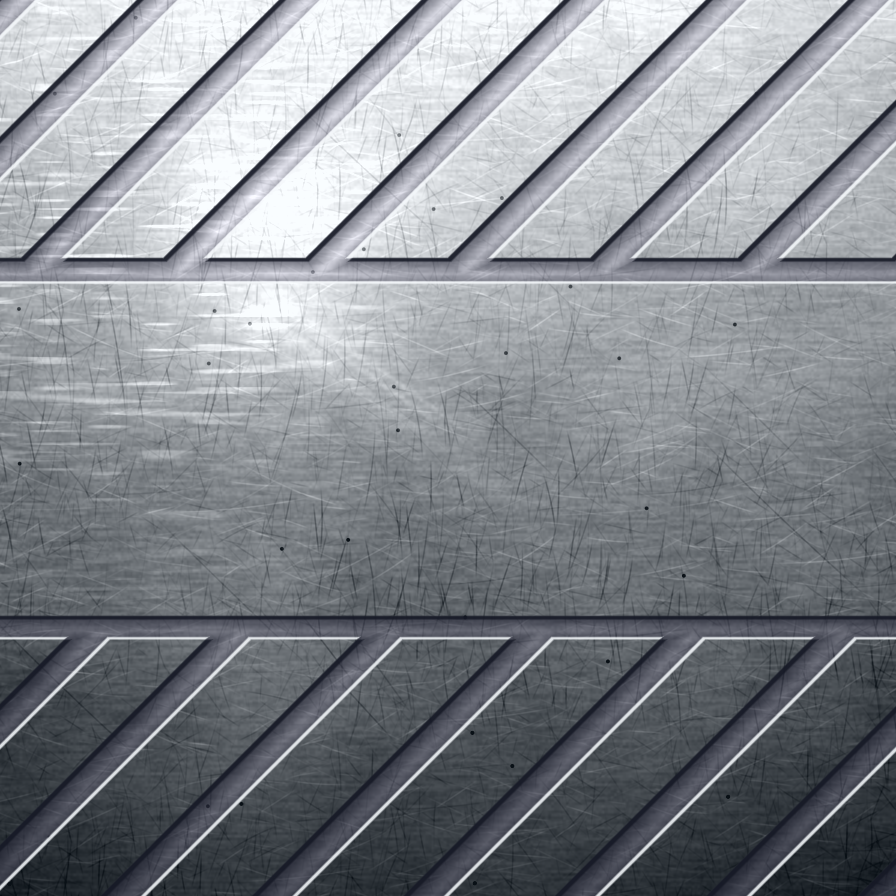
Write a three.js fragment shader that draws this texture.

```glsl
// Scratched brushed steel: a wide middle plate between two rows of slanted raised bars.
varying vec2 vUv;
#define UPPER_FOOT 0.712
#define LOWER_HEAD 0.289
#define PLATE_TOP 0.686
#define PLATE_BOTTOM 0.3125
#define EDGE_SOFT 0.0013
#define RIM_WIDTH 0.0027
#define SHADOW_REACH 0.019
#define SCRATCH_WIDTH 0.0017
#define SCRATCH_DEPTH 0.17
#define GRAIN 0.09

float hash(vec2 p) {
  vec3 q = fract(vec3(p.xyx) * 0.1031);
  q += dot(q, q.yzx + 33.33);
  return fract((q.x + q.y) * q.z);
}
float noise(vec2 p) {
  vec2 i = floor(p), f = fract(p);
  f = f * f * (3.0 - 2.0 * f);
  return mix(mix(hash(i), hash(i + vec2(1.0, 0.0)), f.x),
             mix(hash(i + vec2(0.0, 1.0)), hash(i + vec2(1.0, 1.0)), f.x), f.y);
}
float fbm(vec2 p) {
  float sum = 0.0;
  for (int i = 0; i < 4; i++) {
    sum += noise(p) * exp2(-float(i) - 1.0);
    p = p * 2.07 + 11.3;
  }
  return sum;
}
float blob(vec2 p, vec2 center, vec2 size) {
  vec2 d = (p - center) / size;
  return exp(-dot(d, d));
}
// Distance to repeated 45 degree strips, measured along the slanted axis.
float strips(float u, float start, float width, float period) {
  float a = mod(u - start - 0.5 * width + 0.5 * period, period) - 0.5 * period;
  return (abs(a) - 0.5 * width) * 0.7071;
}
// Signed distance to all raised parts, negative inside.
float raised(vec2 p) {
  float u = p.x - p.y + UPPER_FOOT;
  u -= 0.006 * step(0.75, u) + 0.013 * step(0.92, u);
  float upper = max(strips(u, 0.069, 0.1133, 0.1588), UPPER_FOOT - p.y);
  float v = p.x - p.y + LOWER_HEAD;
  v -= 0.0115 * step(v, 0.18);
  float lower = max(strips(v, 0.1085, 0.1237, 0.169), p.y - LOWER_HEAD);
  float plate = max(p.y - PLATE_TOP, PLATE_BOTTOM - p.y);
  return min(plate, min(upper, lower));
}
float cover(vec2 p) {
  return 1.0 - smoothstep(-EDGE_SOFT, EDGE_SOFT, raised(p));
}
// One tapered, slightly bent stroke per cell; cells are stretched along the angle.
float scratches(vec2 p, float angle, vec2 cells, float seed) {
  float c = cos(angle), s = sin(angle);
  vec2 q = vec2(c * p.x + s * p.y, c * p.y - s * p.x) * cells + seed * 7.31;
  q.x += 5.0 * hash(vec2(floor(q.y), seed));
  vec2 id = floor(q) + seed * 17.0, f = fract(q) - 0.5;
  float h = hash(id), k = hash(id + 41.7);
  float bend = (h - 0.5) * 0.8 * f.x + (k - 0.5) * f.x * f.x;
  float d = abs(f.y - (k - 0.5) * 0.4 - bend) / cells.y;
  float reach = 0.15 + 0.33 * k;
  float taper = 1.0 - smoothstep(0.3 * reach, reach, abs(f.x));
  return (1.0 - smoothstep(0.0, SCRATCH_WIDTH, d)) * taper * h * h;
}
// Large scale light over the sheet, with a streaked beam running down to the right.
float sheetLight(vec2 p) {
  float l = 0.185 + 0.70 * p.y - 0.08 * pow(abs(2.0 * p.x - 1.0), 3.0);
  l += 0.11 * blob(p, vec2(0.42, 0.88), vec2(0.5, 0.25));
  l += 0.25 * blob(p, vec2(0.29, 0.71), vec2(0.13, 0.15));
  l += 0.06 * blob(p, vec2(0.27, 0.22), vec2(0.18, 0.14));
  vec2 q = p - vec2(0.27, 0.68);
  float along = dot(q, vec2(0.82, -0.57)), across = dot(q, vec2(0.57, 0.82));
  float beam = smoothstep(-0.02, 0.06, along) * (1.0 - smoothstep(0.22, 0.36, along));
  beam *= exp(-across * across / 0.0015);
  return l + beam * (0.04 + 0.1 * noise(vec2(along * 5.0, across * 180.0)));
}
// Grain, stains, strokes and pits as a change of brightness.
float wear(vec2 p) {
  float w = GRAIN * (noise(p * vec2(45.0, 330.0)) + 0.75 * noise(p * 300.0) - 0.875);
  w += 0.17 * (fbm(p * vec2(7.0, 9.0) + 3.0) - 0.47);
  float leftSide = blob(p, vec2(0.14, 0.7), vec2(0.24, 0.28));
  w += 0.25 * leftSide * smoothstep(0.62, 0.95, noise(p * vec2(17.0, 210.0)));
  float patches = smoothstep(0.25, 0.65, fbm(p * 5.0 + 20.0));
  for (int i = 0; i < 9; i++) {
    float n = float(i), steep = 0.95 + 0.9 * hash(vec2(n, 3.0));
    vec2 cells = vec2(5.0 + n, 17.0 + 3.0 * n);
    w -= SCRATCH_DEPTH * patches * scratches(p, steep, cells, n + 1.0);
    w -= 0.5 * SCRATCH_DEPTH * scratches(p, n * 0.7, cells.yx * vec2(0.4, 4.0), n + 15.0);
    w += 0.6 * SCRATCH_DEPTH * scratches(p, 0.5 * sin(n * 2.3), cells, n + 30.0);
  }
  // Deep gouges in the lower left, then long diagonal strokes.
  vec2 q = p - vec2(0.40, 0.27);
  float side = dot(q, vec2(0.81, 0.59)) / 0.045;
  w -= 0.35 * exp(-side * side - dot(q, q) / 0.03) * (scratches(p, -0.95, vec2(5.0, 32.0), 51.0)
    + scratches(p, -0.85, vec2(4.0, 45.0), 53.0));
  w -= 0.12 * scratches(p, -0.82, vec2(2.5, 14.0), 57.0);
  // Sparse pits.
  vec2 cell = floor(p * 24.0);
  vec2 pit = fract(p * 24.0) - 0.25 - 0.5 * vec2(hash(cell), hash(cell + 9.0));
  return w - 0.4 * step(0.93, hash(cell + 70.0)) * (1.0 - smoothstep(0.03, 0.07, length(pit)));
}
void main() {
  vec2 p = vUv, toLight = vec2(-1.0, 1.0);
  float body = cover(p), recess = 1.0 - body;
  float light = sheetLight(p) + wear(p) * mix(0.65, 1.0, smoothstep(0.0, 0.4, p.y));
  // Recessed floor, soft shadow, dark contact line, then the rim facing the light.
  light = mix(light, 0.28 + 0.55 * light, 0.65 * recess);
  float shade = 1.0 - smoothstep(-0.004, SHADOW_REACH, raised(p + toLight * 0.005));
  float contact = 1.0 - smoothstep(-0.001, 0.002, raised(p + toLight * 0.0034));
  light = mix(light * (1.0 - 0.42 * recess * shade), 0.10, recess * contact * 0.86);
  light = mix(light, 0.97, 0.88 * body * (1.0 - cover(p + toLight * RIM_WIDTH)));
  light = clamp(light, 0.06, 0.99);
  vec3 coolTint = vec3(-0.024, 0.002, 0.026) * (1.0 - 0.5 * light);
  gl_FragColor = vec4(light + coolTint + vec3(0.004, -0.008, 0.018) * recess, 1.0);
}
```
